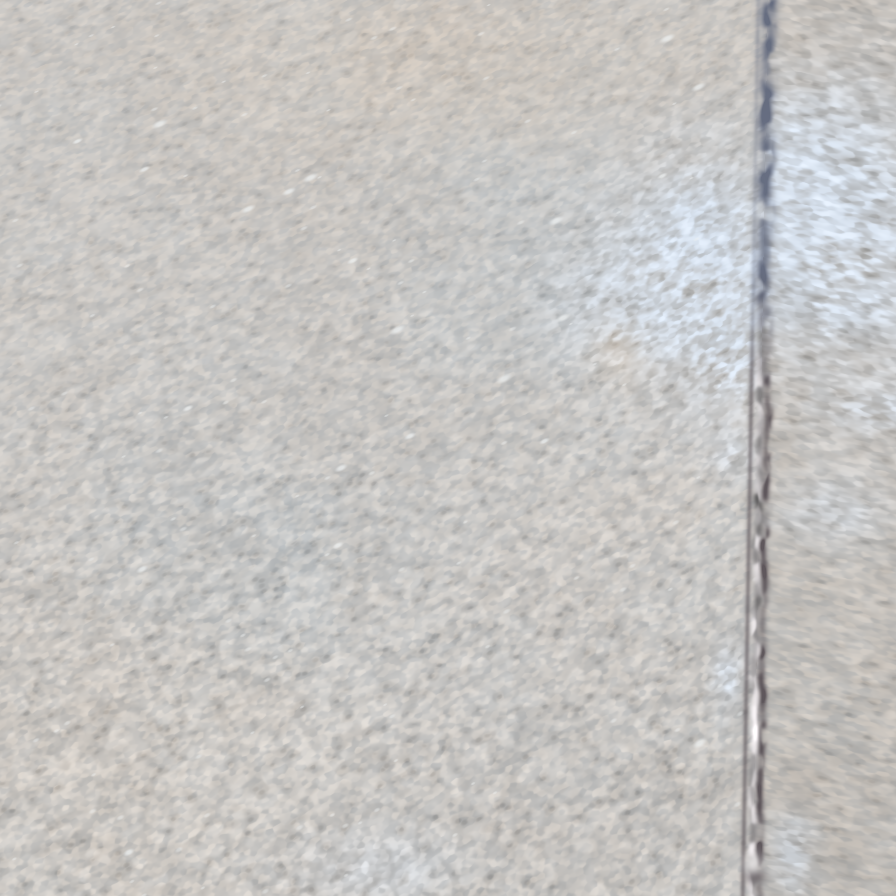
This texture is drawn by a WebGL 1 fragment shader. Its source:

```glsl
precision highp float;
// Weathered concrete with a vertical joint, pale frosty stains and fine grain.
uniform vec2 u_resolution;

const vec3 STONE = vec3(0.784, 0.775, 0.763);
const vec3 WARM_TINT = vec3(0.022, 0.002, -0.020);
const vec3 COOL_TINT = vec3(-0.018, 0.000, 0.015);
const vec3 FROST = vec3(0.825, 0.870, 0.925);
const vec3 JOINT_BLUE = vec3(0.38, 0.41, 0.49);
const vec3 JOINT_BROWN = vec3(0.35, 0.32, 0.34);
const float JOINT_BASE = 0.840;
const float JOINT_LEAN = 0.017;
const float GRAIN_SCALE = 92.0;
const float GRAIN_CONTRAST = 0.145;

vec2 hash2(vec2 p) {
  vec3 q = fract(p.xyx * vec3(0.1031, 0.1030, 0.0973));
  q += dot(q, q.yzx + 33.33);
  return fract((q.xx + q.yz) * q.zy);
}

// Smooth cellular noise: x = blended cell tone (-0.5..0.5), y = nearest distance.
vec2 cells(vec2 p) {
  vec2 id = floor(p), f = fract(p);
  float sum = 0.0, weight = 0.0, nearest = 4.0;
  for (int j = -1; j <= 1; j++) {
    for (int i = -1; i <= 1; i++) {
      vec2 o = vec2(float(i), float(j));
      vec2 h = hash2(id + o + 57.0);
      vec2 d = o + h - f;
      float d2 = dot(d, d);
      float w = exp(-5.0 * d2);
      sum += w * (hash2(id + o + 191.0).x - 0.5);
      weight += w;
      nearest = min(nearest, d2);
    }
  }
  return vec2(sum / (weight + 0.001), sqrt(nearest));
}

// Sparse elongated bright chips, one candidate per cell.
float flecks(vec2 p, float rarity) {
  vec2 id = floor(p), h = hash2(id + 11.0);
  vec2 d = fract(p) - 0.3 - 0.4 * h;
  float size = mix(0.12, 0.22, h.y);
  float body = 1.0 - smoothstep(0.2, 1.0, length(d * vec2(0.75, 1.4)) / size);
  return body * step(rarity, hash2(id + 83.0).x);
}

float blob(vec2 p, vec2 center, vec2 radius) {
  vec2 d = (p - center) / radius;
  return exp(-dot(d, d));
}

float line(float x, float width) {
  return exp(-x * x / (width * width));
}

void main() {
  vec2 uv = gl_FragCoord.xy / u_resolution;
  float across = uv.x - JOINT_BASE - JOINT_LEAN * uv.y;
  float rightSide = smoothstep(-0.002, 0.006, across);

  // Grain rises to the right on the left slab, runs flat on the right slab.
  vec2 tilted = mat2(0.88, -0.47, 0.47, 0.88) * uv * vec2(1.0, 1.0 + 0.25 * uv.y);
  vec2 leftGrain = tilted * vec2(0.85, 1.2);
  vec2 rightGrain = vec2(uv.x * 0.60, uv.y * 1.4 + uv.x * 0.25);
  vec2 g = mix(leftGrain, rightGrain, step(0.0, across)) * GRAIN_SCALE;
  vec2 coarse = cells(g);
  vec2 fine = cells(g * 1.9 + 17.0);
  float mottle = cells(uv * vec2(13.0, 17.0) + 5.0).x;
  float broad = cells(uv * vec2(4.0, 6.0) + 31.0).x;
  float grain = coarse.x * 0.65 + fine.x * 0.60;
  float roughness = mix(1.20, 0.70, smoothstep(0.1, 0.95, uv.y));
  roughness = mix(roughness, 0.95, rightSide);

  // Broad slab tone
  vec3 color = STONE + 0.014 * mottle + 0.010 * broad;
  color += WARM_TINT * (0.8 * blob(uv, vec2(0.50, 0.93), vec2(0.30, 0.10))
         + 2.0 * blob(uv, vec2(0.69, 0.61), vec2(0.030, 0.035))
         + 0.4 * blob(uv, vec2(0.10, 0.15), vec2(0.25, 0.20)));
  color += COOL_TINT * (0.7 * blob(uv, vec2(0.28, 0.38), vec2(0.15, 0.13))
         + 0.8 * blob(uv, vec2(0.60, 0.70), vec2(0.15, 0.18)) + mottle * 0.5);
  color -= rightSide * vec3(0.025, 0.030, 0.036);
  color -= 0.022 * smoothstep(0.45, 0.0, uv.y) * smoothstep(0.2, 0.8, uv.x);

  // Frost stains broken up by the grain
  float leftStain = blob(uv, vec2(0.785, 0.70), vec2(0.085, 0.125))
                  + 0.45 * blob(uv, vec2(0.67, 0.67), vec2(0.065, 0.075))
                  + 0.60 * blob(uv, vec2(0.82, 0.60), vec2(0.045, 0.060))
                  + 0.65 * blob(uv, vec2(0.812, 0.245), vec2(0.018, 0.035))
                  + 0.35 * blob(uv, vec2(0.42, 0.03), vec2(0.080, 0.040))
                  + 0.40 * blob(uv, vec2(0.82, 0.49), vec2(0.030, 0.025));
  float rightStain = 0.85 * blob(uv, vec2(0.89, 0.75), vec2(0.090, 0.155))
                   + 0.50 * blob(uv, vec2(1.00, 0.73), vec2(0.090, 0.170))
                   + 0.50 * blob(uv, vec2(0.98, 0.54), vec2(0.060, 0.025))
                   + 0.40 * blob(uv, vec2(0.93, 0.43), vec2(0.060, 0.035))
                   + 0.60 * blob(uv, vec2(0.885, 0.045), vec2(0.025, 0.045));
  float stain = mix(leftStain, rightStain, rightSide);
  float frost = clamp(stain * (0.74 + 1.3 * grain + 0.6 * mottle), 0.0, 0.92);
  color = mix(color, FROST, frost);
  color += grain * GRAIN_CONTRAST * roughness * (1.0 + 0.4 * min(stain, 1.0));
  color += vec3(0.022, 0.0, -0.022) * fine.x * (1.0 - frost);

  // Dark pits and bright chips
  float pit = smoothstep(0.24, 0.42, -coarse.x) * (1.0 - smoothstep(0.1, 0.45, coarse.y));
  color -= 0.055 * pit * roughness;
  float chips = flecks(tilted * 24.0, 0.965) + 0.6 * flecks(tilted * 47.0 + 9.0, 0.94);
  color = mix(color, vec3(0.93, 0.94, 0.94), 0.75 * min(chips, 1.0) * (1.0 - rightSide));

  // Joint: one blue groove above, two ragged edges with pale filler below
  float upper = smoothstep(0.56, 0.70, uv.y);
  float ragged = cells(vec2(3.0, uv.y * 48.0)).x;
  float knots = cells(vec2(across * 95.0 + 7.0, uv.y * 65.0)).x;
  float wobble = across + 0.005 * ragged;
  float groove = line(wobble - 0.001, 0.0080) * upper * (0.72 + 1.3 * knots);
  float leftEdge = line(across + 0.011, 0.0030) * mix(0.55, 0.22, upper);
  float rightEdge = line(wobble - 0.007, 0.0045) * (1.0 - upper) * (0.65 + 1.4 * knots);
  float filler = line(wobble + 0.001, 0.0055) * (1.0 - upper);
  vec3 jointColor = mix(JOINT_BROWN, JOINT_BLUE, smoothstep(0.55, 0.72, uv.y));
  float fillerTone = mix(0.79, 0.63, smoothstep(0.15, 0.40, uv.y)) + 0.75 * knots;
  color = mix(color, vec3(fillerTone) * vec3(1.0, 0.98, 0.99), filler * 0.85);
  color = mix(color, jointColor, clamp(groove + leftEdge + rightEdge, 0.0, 0.95));
  float beadEnd = blob(uv, vec2(0.840, 0.036), vec2(0.009, 0.012));
  float beadShade = blob(uv, vec2(0.843, 0.022), vec2(0.011, 0.008));
  color = mix(color, JOINT_BROWN, beadShade * 0.8);
  color = mix(color, vec3(0.91, 0.90, 0.90), beadEnd * 0.85);

  gl_FragColor = vec4(clamp(color, 0.0, 1.0), 1.0);
}
```
